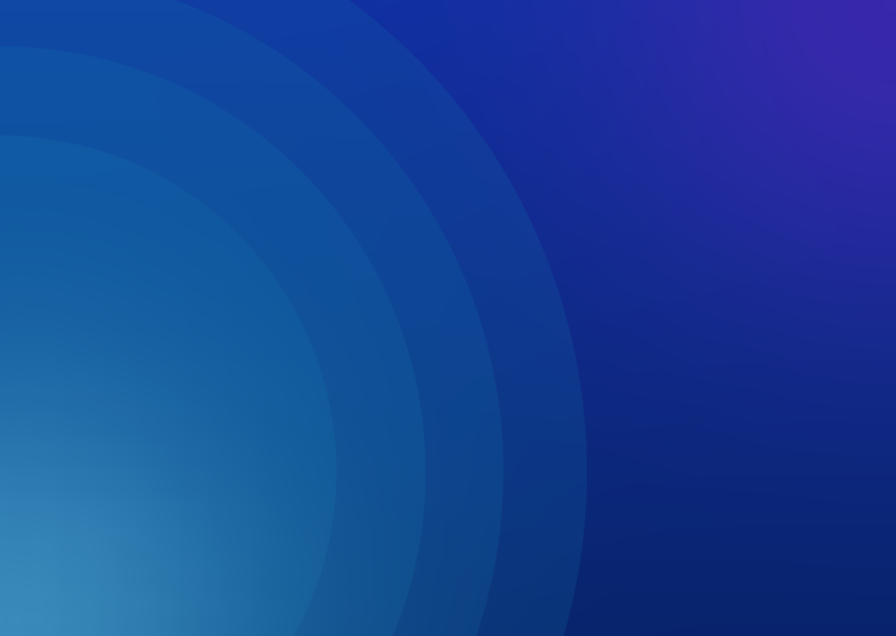
Reproduce this background procedurally as a Shadertoy shader.

```glsl
#define CENTER vec2(0.0, 0.258)
#define RING_COUNT 4
#define RING_OPACITY 0.17
#define RING_TINT vec3(0.060, 0.490, 0.685)
#define SKY_TOP vec3(0.058, 0.188, 0.630)
#define SKY_BOTTOM vec3(0.030, 0.138, 0.420)
#define VIOLET vec3(0.230, 0.155, 0.675)
#define VIOLET_SPREAD 0.46
#define AQUA vec3(0.315, 0.645, 0.815)
#define AQUA_SPREAD 0.42
#define WEAVE_STRENGTH 0.035

vec2 hashGradient(vec2 cell) {
    vec2 h = vec2(dot(cell, vec2(127.1, 311.7)), dot(cell, vec2(269.5, 183.3)));
    return fract(sin(h) * 43758.5) * 2.0 - 1.0;
}

float gradientNoise(vec2 p) {
    vec2 cell = floor(p), f = fract(p);
    vec2 u = f * f * f * (f * (f * 6.0 - 15.0) + 10.0);
    float a = dot(hashGradient(cell), f);
    float b = dot(hashGradient(cell + vec2(1, 0)), f - vec2(1, 0));
    float c = dot(hashGradient(cell + vec2(0, 1)), f - vec2(0, 1));
    float d = dot(hashGradient(cell + vec2(1, 1)), f - vec2(1, 1));
    return mix(mix(a, b, u.x), mix(c, d, u.x), u.y);
}

float softGlow(vec2 offset, float spread) {
    return exp(-dot(offset, offset) / (spread * spread));
}

// Disc radii, from the inside out, with slightly uneven steps
float ringRadius(int i) {
    float n = float(i);
    return 0.529 + 0.1313 * n + (i == 1 ? 0.009 : 0.0);
}

void mainImage(out vec4 fragColor, in vec2 fragCoord) {
    vec2 p = fragCoord / iResolution.y;
    float aspect = iResolution.x / iResolution.y;
    float pixel = 1.0 / iResolution.y;

    // Vertical blue gradient with a violet corner
    vec3 color = mix(SKY_BOTTOM, SKY_TOP, p.y);
    color = mix(color, VIOLET, 0.93 * softGlow(p - vec2(aspect, 1.0), VIOLET_SPREAD));

    // Overlapping translucent discs
    float dist = length(p - CENTER);
    for (int i = 0; i < RING_COUNT; i++) {
        float inside = 1.0 - smoothstep(-pixel, pixel, dist - ringRadius(i));
        color = mix(color, RING_TINT, RING_OPACITY * inside);
    }

    // Aqua corner glow, with faint crossed streaks
    float weave = gradientNoise(p * vec2(32.0, 3.0)) + gradientNoise(p * vec2(3.0, 32.0));
    float aqua = softGlow(p, AQUA_SPREAD);
    color = mix(color, AQUA, aqua * (0.68 + WEAVE_STRENGTH * weave));

    fragColor = vec4(color, 1.0);
}
```
